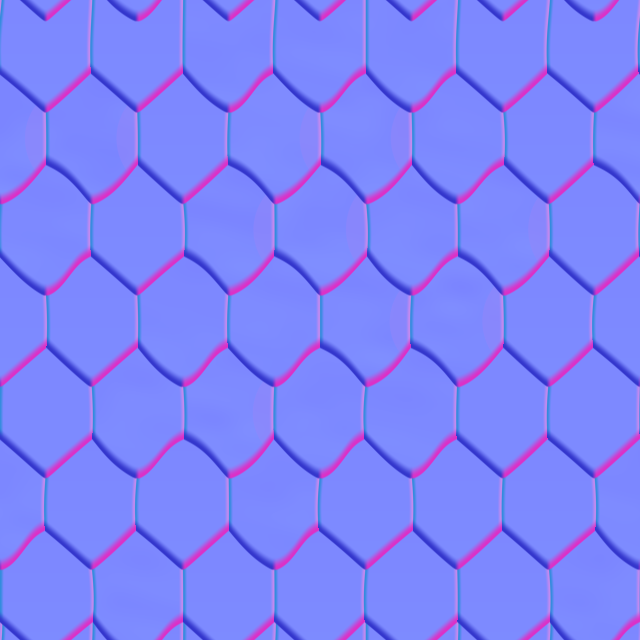
Give the GLSL for this texture map, as a three.js fragment shader.

```glsl
varying vec2 vUv;

const float PI = 3.14159;
const float COUNT = 7.0;       // tiles across and rows down
const float TIP_OFFSET = 0.255; // first tip below the top edge, in tiles
const float POINT_HEIGHT = 0.45;

const vec3 FLAT = vec3(0.49, 0.54, 1.0);
const vec3 LOWER_LEFT = vec3(0.20, 0.21, 0.80);
const vec3 LOWER_RIGHT = vec3(0.86, 0.19, 0.78);
const vec3 SIDE_LEFT = vec3(0.16, 0.55, 0.85);
const vec3 SIDE_RIGHT = vec3(0.80, 0.54, 0.93);
const vec3 CHIP = vec3(0.58, 0.52, 0.98);

float hash(vec2 p) {
  return fract(sin(dot(p, vec2(127.1, 311.7))) * 43758.5453);
}

float noise(vec2 p) {
  vec2 i = floor(p);
  vec2 f = fract(p);
  f = f * f * (3.0 - 2.0 * f);
  float low = mix(hash(i), hash(i + vec2(1.0, 0.0)), f.x);
  float high = mix(hash(i + vec2(0.0, 1.0)), hash(i + vec2(1.0, 1.0)), f.x);
  return mix(low, high, f.y);
}

float wrapIndex(float i) {
  return floor(mod(i + 0.5, COUNT));
}

// x: light wear, y: heavy wear, which gathers in the middle rows
vec2 tileWear(vec2 id) {
  float h = hash(id + 3.7);
  float middle = step(abs(id.y - 2.5), 2.0);
  float heavy = middle * step(0.47, h);
  float light = step(mix(0.7, 0.36, middle), h) - heavy;
  return vec2(light, heavy);
}

// Height of the pointed lower edge; t runs from -1 to 1 across the tile
float lowerEdge(float t, vec2 wear) {
  float heavyBend = 0.065 * sin(PI * t);
  float lightBend = t < 0.0 ? -0.045 * sin(PI * t) : 0.03 * sin(2.0 * PI * t);
  return -POINT_HEIGHT * sqrt(t * t + 0.003)
    + wear.x * lightBend + wear.y * heavyBend;
}

// Colour of one row of tiles, with its coverage in alpha
vec4 tileRow(vec2 q, float row) {
  float rowId = wrapIndex(row - 1.0);
  float x = q.x + 0.5 * mod(rowId, 2.0);
  float y = q.y - row - TIP_OFFSET;

  // Uneven joints between neighbours
  float joint = floor(x + 0.5);
  float sway = hash(vec2(wrapIndex(joint), rowId)) - 0.5;
  float nearJoint = 1.0 - 2.0 * abs(x - joint);
  x += 0.055 * sway * nearJoint * sin(PI * (1.3 * y + 0.4));

  float cell = floor(x);
  vec2 id = vec2(wrapIndex(cell), rowId);
  vec2 wear = tileWear(id);
  float t = 2.0 * (x - cell) - 1.0;
  float inside = 0.743 * (lowerEdge(t, wear) - y);

  // Face with a slight tilt and worn patches
  vec3 color = FLAT;
  color.g += 0.012 * (y + 0.6);
  float patches = noise(vec2(2.0 * x + y, 4.0 * y - x) + 7.0 * id) - 0.5;
  color.rg += 0.035 * patches * (0.6 * wear.x + wear.y) * vec2(0.6, 1.0);
  float arc = length(vec2(0.5 * t, y) - vec2(0.87, -0.74)) - 0.6;
  float chip = 1.0 - smoothstep(-0.008, 0.008, arc);
  color = mix(color, CHIP, 0.5 * chip * wear.y);

  // Narrow side bevels
  float side = x - floor(x + 0.5);
  float sideBevel = 1.0 - smoothstep(0.005, 0.05, abs(side));
  vec3 sideColor = mix(SIDE_RIGHT, SIDE_LEFT, smoothstep(-0.008, 0.008, side));
  color = mix(color, sideColor, 0.9 * sideBevel);

  // Broad bevels along the point
  float pointBevel = 1.0 - smoothstep(0.015, 0.105, inside);
  vec3 pointColor = mix(LOWER_LEFT, LOWER_RIGHT, smoothstep(-0.06, 0.06, t));
  color = mix(color, pointColor, pointBevel);

  return vec4(color, smoothstep(-0.01, 0.01, inside));
}

void main() {
  vec2 q = COUNT * vec2(vUv.x, 1.0 - vUv.y);
  float row = ceil(q.y - TIP_OFFSET);

  // Each row overlaps the one below it
  vec4 upper = tileRow(q, row);
  vec4 lower = tileRow(q, row + 1.0);
  gl_FragColor = vec4(mix(lower.rgb, upper.rgb, upper.a), 1.0);
}
```
